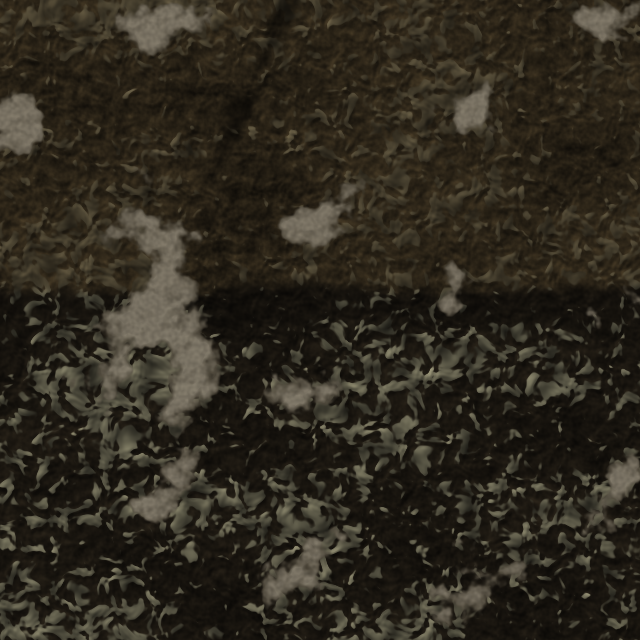
Give the GLSL for this texture, as a three.js fragment shader.

```glsl
#define FLECK_SCALE 52.0
#define FLECK_COVER 0.04
#define LEDGE_HEIGHT 0.55
#define PATCH_COUNT 13
#define RELIEF 0.55
#define SOIL_BROWN vec3(0.165, 0.136, 0.088)
#define SOIL_DARK vec3(0.100, 0.084, 0.060)
#define FLECK_TAN vec3(0.310, 0.285, 0.215)
#define FLECK_GREY vec3(0.375, 0.365, 0.295)
#define LICHEN_SHADE vec3(0.310, 0.285, 0.235)
#define LICHEN_PALE vec3(0.500, 0.470, 0.410)

varying vec2 vUv;

float hash(vec2 p) {
  return fract(sin(dot(p, vec2(127.1, 311.7))) * 43758.55);
}

float cornerSlope(vec2 cell, vec2 offset) {
  float angle = 6.2832 * hash(cell);
  return dot(vec2(cos(angle), sin(angle)), offset);
}

float gradientNoise(vec2 p) {
  vec2 i = floor(p), f = fract(p), e = vec2(1.0, 0.0);
  vec2 u = f * f * f * (f * (f * 6.0 - 15.0) + 10.0);
  float low = mix(cornerSlope(i, f), cornerSlope(i + e.xy, f - e.xy), u.x);
  float high = mix(cornerSlope(i + e.yx, f - e.yx), cornerSlope(i + e.xx, f - e.xx), u.x);
  return mix(low, high, u.y);
}

float fbm(vec2 p) {
  float sum = 0.0, amplitude = 0.6;
  for (int i = 0; i < 4; i++) {
    sum += amplitude * gradientNoise(p);
    p = mat2(1.6, 1.2, -1.2, 1.6) * p + 3.7;
    amplitude *= 0.5;
  }
  return sum;
}

float segmentDistance(vec2 p, vec2 a, vec2 b) {
  vec2 d = b - a;
  return length(p - a - d * clamp(dot(p - a, d) / dot(d, d), 0.0, 1.0));
}

// Height of the crumbly surface that carries the flecks
float crumbs(vec2 p) {
  vec2 warp = vec2(gradientNoise(p * 24.0), gradientNoise(p * 24.0 + 7.3));
  vec2 q = (p + 0.016 * warp) * FLECK_SCALE;
  return gradientNoise(q) + 0.5 * gradientNoise(q * 2.1 + 4.1);
}

// Positive inside the pale lichen, in canvas units
float lichenField(vec2 p) {
  // Forked main growth
  float field = 0.022 - segmentDistance(p, vec2(0.22, 0.67), vec2(0.27, 0.60));
  field = max(field, 0.048 - segmentDistance(p, vec2(0.26, 0.57), vec2(0.23, 0.49)));
  field = max(field, 0.035 - segmentDistance(p, vec2(0.22, 0.48), vec2(0.17, 0.42)));
  field = max(field, 0.036 - segmentDistance(p, vec2(0.26, 0.49), vec2(0.31, 0.42)));
  field = max(field, 0.028 - segmentDistance(p, vec2(0.31, 0.42), vec2(0.26, 0.36)));

  // Smaller scattered growths, kept away from the ledge
  for (int i = 1; i <= PATCH_COUNT; i++) {
    float k = float(i);
    vec2 center = fract(k * vec2(0.7549, 0.5698) + vec2(0.2, 0.4));
    float angle = mix(-0.2, 1.3, hash(vec2(k, 2.0)));
    vec2 reach = mix(0.015, 0.06, hash(vec2(k, 5.0))) * vec2(cos(angle), sin(angle));
    float radius = mix(0.012, 0.032, hash(vec2(k, 9.0)));
    radius *= smoothstep(0.0, 0.14, abs(center.y - LEDGE_HEIGHT));
    field = max(field, radius - segmentDistance(p, center - reach, center + reach));
  }
  return field + 0.10 * fbm(p * 15.0) + 0.012 * gradientNoise(p * 60.0);
}

void main() {
  vec2 p = vUv;
  float broad = fbm(p * vec2(4.0, 5.5) + 2.0);
  float streaks = fbm(mat2(0.82, -0.57, 0.57, 0.82) * p * vec2(7.0, 12.0) + 9.0);
  float height = crumbs(p);
  float slope = clamp(height - crumbs(p + vec2(-0.002, 0.005)), -0.6, 0.6);

  // Brown slope above the ledge, dark shaded ground below it
  float drop = LEDGE_HEIGHT + 0.03 * fbm(vec2(p.x * 6.0, 1.5)) + 0.01 * gradientNoise(p * 30.0) - p.y;
  float below = smoothstep(-0.012, 0.014, drop);
  float shadow = below * (1.0 - smoothstep(0.01, 0.12, drop));
  vec3 color = mix(SOIL_BROWN, SOIL_DARK, below);
  color *= 1.0 + 0.6 * broad + 0.7 * fbm(p * 45.0) + 0.2 * gradientNoise(p * 170.0);

  // Flecks gather in streaks and around the lichen
  float lichen = lichenField(p);
  float cover = FLECK_COVER + 0.9 * broad + 0.6 * streaks - 0.28 * shadow;
  cover += 0.16 * smoothstep(-0.07, 0.0, lichen) - 0.08 * (1.0 - below);
  float fleck = smoothstep(0.10, 0.36, height + cover);
  float tone = 0.85 + 0.8 * gradientNoise(p * 32.0 + 5.0);
  vec3 fleckColor = mix(FLECK_TAN, FLECK_GREY, below) * tone;
  color = mix(color, fleckColor, fleck * mix(0.65, 0.9, below));
  color *= 1.0 + RELIEF * slope;

  // Diagonal crack through the upper slope
  float crack = segmentDistance(p, vec2(0.33, 0.72), vec2(0.45, 1.0)) + 0.035 * fbm(p * 14.0 + 6.0);
  color *= mix(0.55, 1.0, smoothstep(0.0, 0.022, crack));
  color *= 1.0 - 0.25 * shadow;

  // Soft pale lichen with gentle lumps
  float lumps = fbm(p * 22.0 + 3.0) - fbm((p + vec2(-0.004, 0.008)) * 22.0 + 3.0);
  float body = smoothstep(0.0, 0.030, lichen) + 1.4 * lumps + 0.10 * slope;
  vec3 lichenColor = mix(LICHEN_SHADE, LICHEN_PALE, clamp(body, 0.0, 1.0));
  lichenColor *= 1.0 + 0.14 * gradientNoise(p * 140.0);
  color = mix(color, lichenColor, 0.92 * smoothstep(-0.004, 0.012, lichen));

  gl_FragColor = vec4(color, 1.0);
}
```
